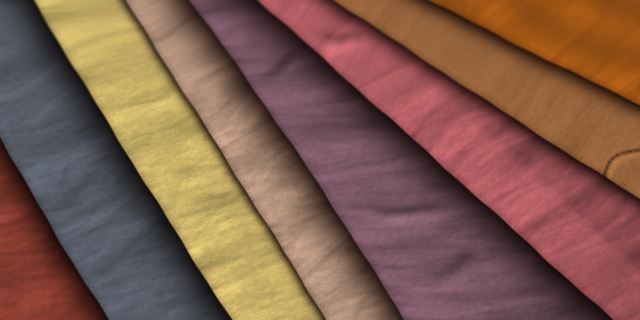
A WebGL 2 fragment shader for this texture:

```glsl
#version 300 es
precision highp float;
// Overlapping folded cloths fanned out diagonally, each lit along its left lip.
// Every cloth starts at a quadratic edge curve; they are painted left to right,
// each casting a soft shadow on the one below, with sine wrinkles and weave.
uniform vec2 u_resolution;
out vec4 fragColor;

// Left edge x = a + b*t + c*t*t (t runs down from the top), then shadow width.
const vec4 EDGES[8] = vec4[8](
    vec4(-1.0, 0.50, 0.00, 0.01), vec4(-0.22, 0.48, 0.08, 0.065),
    vec4(0.104, 0.60, 0.02, 0.080), vec4(0.39, 0.64, -0.01, 0.020),
    vec4(0.592, 0.74, -0.07, 0.080), vec4(0.805, 1.12, -0.01, 0.085),
    vec4(1.042, 1.50, 0.06, 0.038), vec4(1.341, 1.90, 0.35, 0.036));

const vec3 DYES[8] = vec3[8](
    vec3(0.54, 0.24, 0.19), vec3(0.32, 0.34, 0.38),
    vec3(0.74, 0.65, 0.38), vec3(0.67, 0.54, 0.46),
    vec3(0.46, 0.325, 0.38), vec3(0.65, 0.34, 0.36),
    vec3(0.56, 0.37, 0.22), vec3(0.60, 0.32, 0.08));

float hash(vec2 c) {
    c = fract(c * vec2(0.1031, 0.1137));
    c += dot(c, c.yx + 33.33);
    return fract((c.x + c.y) * c.x * 17.0);
}

float noise(vec2 q) {
    vec2 c = floor(q), f = fract(q);
    f = f * f * (3.0 - 2.0 * f);
    return mix(mix(hash(c), hash(c + vec2(1, 0)), f.x),
               mix(hash(c + vec2(0, 1)), hash(c + vec2(1, 1)), f.x), f.y);
}

// Layered, warped sines: long ridges across the cloth with sharper valleys.
float wrinkles(vec2 q) {
    float h = 0.0, amp = 0.36;
    for (int k = 0; k < 5; k++) {
        q += 0.6 * sin(q.yx * vec2(0.5, 1.3) + float(k) * 1.7);
        float s = sin(q.y + 0.3 * q.x);
        h += amp * (s - 0.5 * s * s + 0.25);
        q = mat2(0.98, 0.2, -0.2, 0.98) * q * vec2(1.5, 1.7);
        amp *= 0.8;
    }
    return h;
}

// Soft dark fold along a segment, with a lit ridge just below it.
float crease(vec2 p, vec2 a, vec2 b, float w) {
    vec2 ab = b - a;
    float u = clamp(dot(p - a, ab) / dot(ab, ab), 0.0, 1.0);
    vec2 r = p - a - ab * u;
    r.y += 0.012 * sin(u * 5.0);
    float k = exp(-dot(r, r) / (w * w));
    r.y += 2.0 * w;
    return sin(3.1416 * clamp(u, 0.08, 0.92)) * (0.5 * exp(-dot(r, r) / (w * w)) - k);
}

void main() {
    vec2 p = gl_FragCoord.xy / u_resolution * vec2(2.0, 1.0);
    float t = 1.0 - p.y;
    float focus = smoothstep(0.05, 0.5, t);
    float blur = mix(0.007, 0.004, focus);
    vec3 col = vec3(0.1);

    for (int i = 0; i < 8; i++) {
        vec4 e = EDGES[i];
        float id = float(i);
        float slope = e.y + 2.0 * e.z * t;
        float len = sqrt(1.0 + slope * slope);

        // Cloth coordinates: across from the lip, and along the strip
        float across = (p.x - e.x - e.y * t - e.z * t * t) / len;
        float along = (slope * p.x + t) / len;
        across += 0.0015 * sin(along * 15.0 + id * 2.3) + 0.001 * sin(along * 43.0 + id);

        // Wrinkles that come and go in patches
        float tilt = i == 4 ? 0.6 : 0.25;
        vec2 q = vec2(across, along - tilt * across);
        float h = wrinkles(q * vec2(6.0, 27.0) + id * vec2(3.1, 5.7));
        h *= 0.4 + 1.2 * noise(q * vec2(7.0, 9.0) + id * 4.0);
        h += 1.1 * (noise(q * vec2(16.0, 62.0) + id * 7.0) - 0.5) * focus;

        // Rounded lip and falloff toward the far side
        float light = mix(0.84, 1.0, smoothstep(-0.005, 0.025, across));
        light *= 1.08 - 0.25 * clamp(across, 0.0, 0.4);
        light *= 1.0 + h * (i == 6 ? 0.05 : i == 7 ? 0.09 : 0.125);

        // Creases of the purple and pink cloths
        if (i == 4) {
            light += 0.32 * crease(p, vec2(0.79, 0.75), vec2(0.95, 0.84), 0.018);
            light += 0.30 * crease(p, vec2(1.11, 0.36), vec2(1.43, 0.34), 0.013);
            light += 0.32 * crease(p, vec2(1.31, 0.13), vec2(1.52, 0.21), 0.022);
        }
        if (i == 5) {
            light += 0.28 * crease(p, vec2(0.99, 0.90), vec2(1.15, 0.88), 0.018);
            light -= 0.15 * smoothstep(0.15, 0.19, across) * smoothstep(0.2, 0.5, t);
        }
        // Broad dark dips in the far orange cloth
        if (i == 7) light *= 0.95 + 0.07 * sin(across * 38.0 + along * 4.0 + sin(along * 9.0));

        // Threads and fuzz, strongest in the focused zone
        float weave = sin(along * 400.0) * sin(across * 400.0);
        float fuzz = noise(vec2(across * 70.0, along * 190.0) + id * 9.0) - 0.5;
        float fleck = noise(p * 120.0) - 0.5;
        light *= 1.0 + mix(0.35, 1.0, focus) * (0.02 * weave + 0.09 * fuzz + 0.04 * fleck);

        // Hem stitched around the corner of the tan cloth
        if (i == 6) {
            vec2 g = vec2(p.x - 1.87, t - 0.455);
            float seam = (g.x * g.y - 0.0018) / (length(g) + 0.001);
            float on = step(0.0, g.x) * step(0.0, g.y);
            float stitch = 0.85 + 0.15 * sin((g.x - g.y) * 260.0);
            light -= on * 0.5 * stitch * exp(-seam * seam / 0.00003);
            light += on * 0.14 * exp(-pow((seam - 0.015) / 0.008, 2.0));
        }

        // Warm shadow on the cloth beneath: wide penumbra plus contact line
        float d = min(across, 0.0) / e.w;
        float shade = 0.52 * exp(-d * d) + 0.36 * exp(d * 2.5);
        col *= 1.0 - shade * vec3(0.92, 0.98, 1.0);
        col = mix(col, DYES[i] * light, smoothstep(-blur, blur, across));
    }

    // Lower right corner falls away from the light
    col *= 1.0 - 0.2 * smoothstep(0.6, 1.1, t) * smoothstep(1.4, 1.8, p.x);
    fragColor = vec4(clamp(col, 0.0, 1.0), 1.0);
}
```
